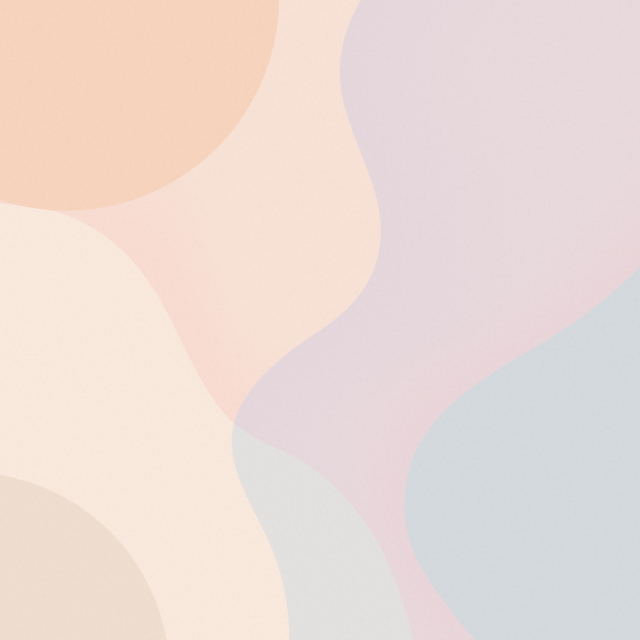
This background is drawn by a WebGL 1 fragment shader. Its source:

```glsl
precision highp float;
// Soft pastel paper shapes: flowing bands bounded by Hermite curves, with
// two circles tucked into the left corners. Translucent cream overlaps mauve,
// wide tints vary the fills and fine cellular noise gives a paper grain.
uniform vec2 u_resolution;

const vec3 PEACH = vec3(0.968, 0.878, 0.832);
const vec3 BLUSH = vec3(0.970, 0.858, 0.820);
const vec3 LAVENDER = vec3(0.894, 0.840, 0.860);
const vec3 MAUVE = vec3(0.908, 0.848, 0.862);
const vec3 PINK = vec3(0.912, 0.835, 0.850);
const vec3 CREAM = vec3(0.973, 0.908, 0.862);
const vec3 PEARL = vec3(0.888, 0.880, 0.875);
const vec3 MIST = vec3(0.826, 0.848, 0.864);
const vec3 APRICOT = vec3(0.965, 0.826, 0.740);
const vec3 SAND = vec3(0.933, 0.868, 0.812);

// Knots hold (position, value, slope); the result is (value, slope).
vec2 span(float s, vec3 a, vec3 b) {
  float h = b.x - a.x;
  float t = clamp((s - a.x) / h, 0.0, 1.0);
  float rise = b.y - a.y;
  float c2 = 3.0 * rise - h * (2.0 * a.z + b.z);
  float c3 = h * (a.z + b.z) - 2.0 * rise;
  float value = a.y + t * (h * a.z + t * (c2 + t * c3));
  float slope = a.z + t * (2.0 * c2 + 3.0 * c3 * t) / h;
  return vec2(value + slope * (s - a.x - t * h), slope);
}

// Approximate signed distance from p to a curve p.y = f(p.x).
float curveDistance(vec2 p, vec3 a, vec3 b, vec3 c, vec3 d, vec3 e, vec3 f, vec3 g) {
  vec2 k = span(p.x, a, b);
  if (p.x > b.x) k = span(p.x, b, c);
  if (p.x > c.x) k = span(p.x, c, d);
  if (p.x > d.x) k = span(p.x, d, e);
  if (p.x > e.x) k = span(p.x, e, f);
  if (p.x > f.x) k = span(p.x, f, g);
  return (p.y - k.x) / sqrt(1.0 + k.y * k.y);
}

float circleDistance(vec2 p, vec2 center, float radius) {
  return radius - length(p - center);
}

float cover(float distance, float pixel) {
  return smoothstep(-0.75 * pixel, 0.75 * pixel, distance);
}

vec2 hash2(vec2 cell) {
  vec2 k = vec2(dot(cell, vec2(127.1, 311.7)), dot(cell, vec2(269.5, 183.3)));
  return fract(sin(k) * 43758.5);
}

// Distance to the nearest scattered point.
float cellular(vec2 p) {
  vec2 cell = floor(p);
  float nearest = 2.0;
  for (int y = -1; y <= 1; y++) {
    for (int x = -1; x <= 1; x++) {
      vec2 neighbor = cell + vec2(float(x), float(y));
      nearest = min(nearest, length(neighbor + hash2(neighbor) - p));
    }
  }
  return nearest;
}

void main() {
  float pixel = 1.0 / u_resolution.y;
  vec2 p = gl_FragCoord.xy * pixel;
  p.y = 1.0 - p.y; // measure downward from the top edge

  // Signed distances of the three flowing bands
  float mauveEdge = curveDistance(p.yx,
    vec3(0.0, 0.564, -0.6), vec3(0.115, 0.531, 0.0), vec3(0.358, 0.595, 0.0),
    vec3(0.521, 0.493, -1.55), vec3(0.69, 0.362, 0.0),
    vec3(0.827, 0.411, 0.5), vec3(1.0, 0.452, 0.0));
  float creamEdge = curveDistance(p,
    vec3(0.0, 0.318, 0.08), vec3(0.143, 0.355, 0.6), vec3(0.273, 0.512, 2.1),
    vec3(0.365, 0.661, 0.85), vec3(0.482, 0.727, 0.7),
    vec3(0.573, 0.82, 1.4), vec3(0.646, 1.0, 3.9));
  float mistEdge = curveDistance(p.yx,
    vec3(0.2, 1.25, -1.2), vec3(0.417, 1.0, -1.0), vec3(0.547, 0.828, -1.75),
    vec3(0.647, 0.69, -0.95), vec3(0.79, 0.632, 0.0),
    vec3(0.898, 0.665, 0.62), vec3(1.0, 0.742, 0.84));

  // Broad tints inside the fills
  vec3 peach = mix(BLUSH, PEACH, smoothstep(0.0, 0.16, -creamEdge));
  vec3 mauve = mix(LAVENDER, MAUVE, smoothstep(0.0, 0.25, mauveEdge));
  mauve = mix(PINK, mauve, smoothstep(0.0, 0.12, -mistEdge));

  // Layers, with the cream turning pearly where it crosses mauve
  float mauveCover = cover(mauveEdge, pixel);
  vec3 color = mix(peach, mauve, mauveCover);
  color = mix(color, mix(CREAM, PEARL, mauveCover), cover(creamEdge, pixel));
  color = mix(color, MIST, cover(mistEdge, pixel));
  color = mix(color, APRICOT, cover(circleDistance(p, vec2(0.103, -0.004), 0.333), pixel));
  color = mix(color, SAND, cover(circleDistance(p, vec2(-0.052, 1.055), 0.317), pixel));

  // Paper grain
  color += 0.012 * (0.5 - cellular(p * 190.0));
  gl_FragColor = vec4(color, 1.0);
}
```
